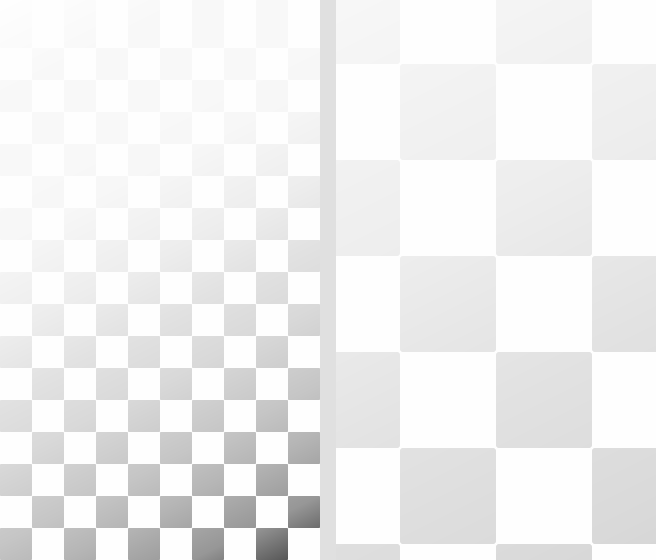
Left, the full canvas; right, a detail of the centre.
A Shadertoy shader for this pattern:

```glsl
// Checkerboard of grey tiles that fade diagonally from dark lower right to white at the top
#define COLUMNS 10.0
#define ROWS 17.5
#define LAST_ROW 16.0      // the top row is stretched to fill the remaining half row
#define FADE_SLANT 0.5     // rows the fade shifts per column
#define CORNER_RADIUS 0.03
#define PAPER 0.997
#define STOPS 10

// Fade stops: position in rows, grey level
const vec2 fadeStops[STOPS] = vec2[](
    vec2(-4.5, 0.34), vec2(-3.0, 0.59), vec2(-1.0, 0.71), vec2(0.5, 0.775),
    vec2(3.0, 0.85), vec2(5.0, 0.885), vec2(7.0, 0.93), vec2(10.0, 0.97),
    vec2(14.5, 0.973), vec2(17.5, 0.997));

float fadeGrey(float position) {
    float grey = fadeStops[0].y;
    for (int i = 1; i < STOPS; i++) {
        vec2 a = fadeStops[i - 1], b = fadeStops[i];
        grey += (b.y - a.y) * clamp((position - a.x) / (b.x - a.x), 0.0, 1.0);
    }
    return grey;
}

float roundedBox(vec2 p, vec2 halfSize, float radius) {
    vec2 q = abs(p) - halfSize + radius;
    return length(max(q, 0.0)) + min(max(q.x, q.y), 0.0) - radius;
}

void mainImage(out vec4 fragColor, in vec2 fragCoord) {
    vec2 grid = fragCoord / iResolution.xy * vec2(COLUMNS, ROWS);
    float pixel = ROWS / iResolution.y;

    // Tile index and size, with the taller top row
    vec2 cell = floor(grid);
    cell.y = min(cell.y, LAST_ROW);
    vec2 halfSize = vec2(0.5, cell.y == LAST_ROW ? 0.5 * (ROWS - LAST_ROW) : 0.5);

    // Smooth tile edge; paper cells take the inverse so both sides blend
    float edge = roundedBox(grid - cell - halfSize, halfSize, CORNER_RADIUS);
    float inside = clamp(0.5 - edge / pixel, 0.0, 1.0);
    bool isTile = mod(cell.x + cell.y, 2.0) < 0.5;
    float coverage = isTile ? inside : 0.0;
    if (!isTile) {
        vec2 local = abs(grid - cell - halfSize) - halfSize;
        coverage = clamp(0.5 + max(local.x, local.y) / pixel, 0.0, 1.0);
    }

    // Diagonal fade runs continuously across all tiles
    float grey = fadeGrey(grid.y - FADE_SLANT * grid.x);
    fragColor = vec4(vec3(mix(PAPER, grey, coverage)), 1.0);
}
```
